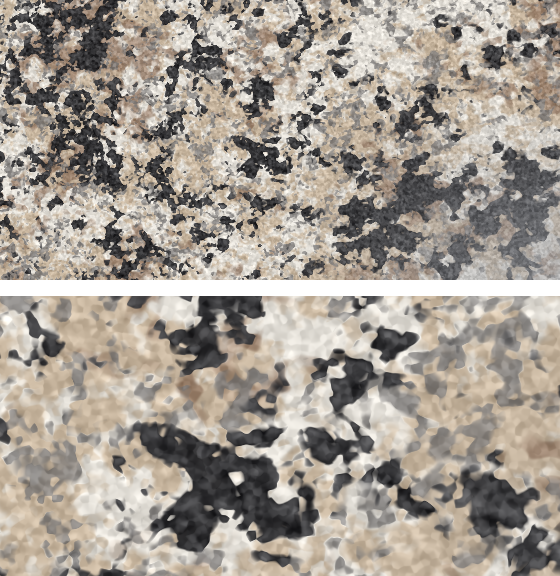
Top, the full canvas; bottom, a detail of the centre.
This texture is drawn by a WebGL 1 fragment shader. Its source:

```glsl
precision highp float;
uniform vec2 u_resolution;

float hash(vec2 p) {
  vec3 q = fract(p.xyx * 0.1031);
  q += dot(q, q.yzx + 33.33);
  return fract((q.x + q.y) * q.z);
}

// Soft cellular noise: blended random cell values, centred on zero
float grains(vec2 p) {
  vec2 cell = floor(p);
  float total = 0.0, weights = 0.0;
  for (int j = -1; j <= 1; j++) {
    for (int i = -1; i <= 1; i++) {
      vec2 id = cell + vec2(float(i), float(j));
      vec2 site = id + vec2(hash(id + 17.3), hash(id + 71.9));
      vec2 d = site - p;
      float w = exp(-7.0 * dot(d, d));
      total += w * hash(id + 5.1);
      weights += w;
    }
  }
  return total / weights - 0.5;
}

void main() {
  vec2 p = gl_FragCoord.xy / u_resolution.y;
  float right = smoothstep(0.8, 1.9, p.x);

  // Grains grow coarser and smoother towards the right
  vec2 q = p * (1.1 - 0.08 * p.x) + vec2(3.0, 7.0);
  q += 0.012 * vec2(grains(q * 19.0), grains(q * 19.0 + 40.0));
  float rough = 1.0 - 0.45 * right;

  float broad = grains(q * 3.5);
  float patches = grains(q * 11.0 + 9.0);
  float medium = grains(q * 25.0 + 23.0);
  float small = grains(q * 52.0 + 31.0);
  float fine = grains(q * 105.0 + 47.0);
  float grit = grains(p * 128.0 + 83.0);

  // Pale ground of sand and white
  float whiteness = 0.9 * grains(q * 8.0 + 61.0) + 0.8 * grains(q * 34.0 + 13.0) + 0.6 * fine * rough;
  vec3 color = mix(vec3(0.78, 0.71, 0.62), vec3(0.89, 0.875, 0.845), smoothstep(-0.3, 0.25, whiteness));

  // Brown stains, strongest in the upper right
  float corner = smoothstep(1.3, 1.8, p.x) * smoothstep(0.5, 0.9, p.y);
  float stain = grains(q * 5.0 + 91.0) + 0.6 * grains(q * 21.0 + 3.0) + 0.5 * small + 0.2 * corner;
  color = mix(color, vec3(0.56, 0.45, 0.37), 0.75 * smoothstep(0.08, 0.42, stain));

  // Grey flecks
  float fleck = 0.7 * grains(q * 43.0 + 57.0) + 0.6 * fine * rough + 0.5 * grains(q * 15.0 + 77.0);
  color = mix(color, vec3(0.48, 0.47, 0.465), 0.8 * smoothstep(0.1, 0.36, fleck));

  // Black mineral clusters along a falling diagonal band
  float offBand = (p.y - 0.7 + 0.23 * p.x) / 0.22;
  float band = 0.24 * exp(-offBand * offBand) - 0.1;
  float mineral = 0.6 * broad + 0.75 * patches + 0.85 * medium
                + rough * (0.65 * small + 0.4 * fine) + band - 0.12 * corner;
  vec3 black = vec3(0.16, 0.16, 0.17) + 0.16 * max(fine + small, 0.0);
  color = mix(color, black, 0.97 * smoothstep(0.12, 0.32, mineral));

  // Embossed surface and fine grit
  float relief = grains(p * 62.0 + vec2(0.35, 0.5)) - grains(p * 62.0);
  color += 0.1 * relief + 0.16 * grit;

  // Cool glare in the lower right
  float glare = smoothstep(0.9, 2.0, p.x) * smoothstep(0.75, 0.05, p.y);
  color = mix(color, vec3(0.62, 0.63, 0.65) + 0.12 * grit, 0.55 * glare);

  gl_FragColor = vec4(clamp(color, 0.0, 1.0), 1.0);
}
```
